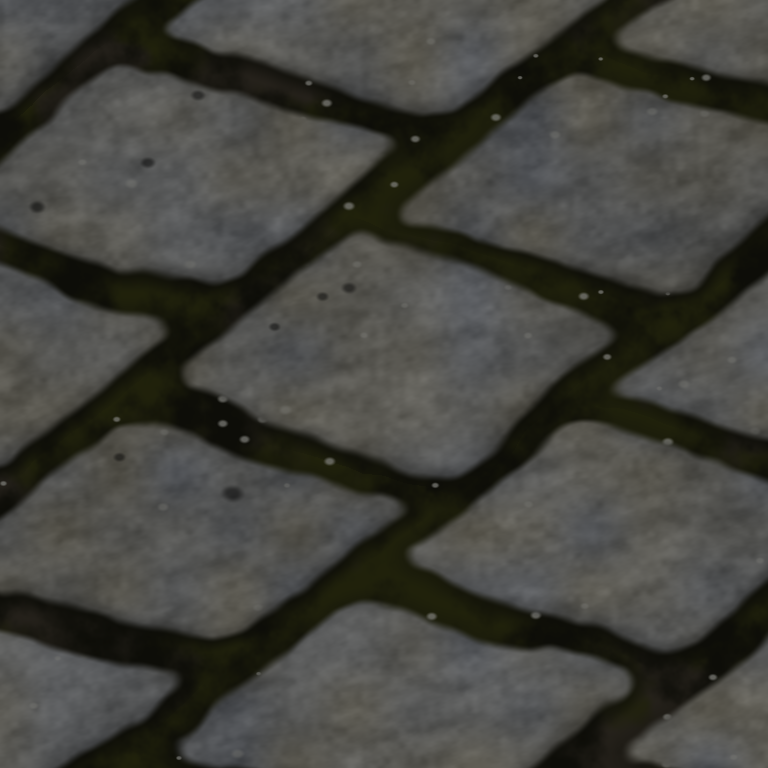
Reproduce this texture procedurally as a WebGL 1 fragment shader.

```glsl
precision highp float;
// Worn grey cobblestones in slanted, staggered rows with mossy, shadowed joints.

uniform vec2 u_resolution;

#define ROW_STEP vec2(0.293, 0.230)    // one stone along a row
#define CROSS_STEP vec2(0.434, -0.129) // one row across
#define ORIGIN vec2(0.521, 0.534)      // centre of the middle stone
#define STAGGER 0.458                  // shift of each row, in stones
#define JOINT 0.050                    // mean joint width
#define ROUNDING 0.028                 // corner radius
#define SOFTNESS 0.007                 // edge blur
#define WOBBLE 0.020                   // unevenness of the outlines
#define SKEW 0.16                      // variation of stone shape
#define GRAIN 0.17                     // contrast of the stone surface

const vec3 STONE = vec3(0.338, 0.338, 0.328);
const vec3 MOSS = vec3(0.125, 0.130, 0.045);
const vec3 SOIL = vec3(0.145, 0.130, 0.105);
const vec3 SHADOW = vec3(0.050, 0.050, 0.030);
const vec3 GRIT = vec3(0.480, 0.480, 0.460);

float hash(vec2 p) {
  vec3 h = fract(p.xyx * vec3(0.1031, 0.1030, 0.0973));
  h += dot(h, h.yzx + 33.33);
  return fract((h.x + h.y) * h.z);
}

float noise(vec2 p) {
  vec2 i = floor(p), f = fract(p);
  f = f * f * (3.0 - 2.0 * f);
  return mix(mix(hash(i), hash(i + vec2(1.0, 0.0)), f.x),
             mix(hash(i + vec2(0.0, 1.0)), hash(i + 1.0), f.x), f.y);
}

float fbm(vec2 p) {
  float sum = 0.0, amp = 0.533;
  for (int i = 0; i < 4; i++) {
    sum += amp * noise(p);
    p = mat2(1.6, 1.2, -1.2, 1.6) * p + 17.3;
    amp *= 0.5;
  }
  return sum;
}

float cross2(vec2 a, vec2 b) { return a.x * b.y - a.y * b.x; }

float roundedBox(vec2 p, vec2 halfSize, float radius) {
  vec2 d = abs(p) - halfSize + radius;
  return length(max(d, 0.0)) + min(max(d.x, d.y), 0.0) - radius;
}

// Soft dots scattered on a jittered grid; returns their coverage.
float specks(vec2 p, float cells, float density) {
  vec2 g = p * cells, id = floor(g);
  vec2 centre = 0.3 + 0.4 * vec2(hash(id + 3.1), hash(id + 57.7));
  float radius = 0.12 + 0.16 * hash(id + 91.3);
  float dist = length((fract(g) - centre) * vec2(0.8, 1.1));
  return step(1.0 - density, hash(id + 23.9)) * (1.0 - smoothstep(radius * 0.3, radius, dist));
}

void main() {
  float shortSide = min(u_resolution.x, u_resolution.y);
  vec2 p = gl_FragCoord.xy / shortSide;
  vec2 s = p + 20.0; // keeps noise coordinates positive
  float edge = max(SOFTNESS, 1.0 / shortSide);

  // Staggered slanted lattice, with bent joints
  vec2 bend = vec2(noise(s * 8.0), noise(s * 8.0 + 41.0)) - 0.5;
  vec2 chips = vec2(noise(s * 32.0), noise(s * 32.0 + 73.0)) - 0.5;
  vec2 rel = p - ORIGIN + WOBBLE * (bend + 0.4 * chips);
  float area = cross2(ROW_STEP, CROSS_STEP);
  vec2 grid = vec2(cross2(rel, CROSS_STEP), cross2(ROW_STEP, rel)) / area;
  float row = floor(grid.y + 0.5);
  grid.x += STAGGER * row;
  vec2 id = vec2(floor(grid.x + 0.5), row);
  vec2 key = id + 40.0;

  // Stone outline, measured in canvas units across its sides
  vec2 pitch = abs(area) / vec2(length(CROSS_STEP), length(ROW_STEP));
  vec2 q = (grid - id) * pitch;
  vec2 variation = vec2(hash(key), hash(key + 11.0)) - 0.5;
  q += q.yx * variation * SKEW;
  vec2 halfSize = 0.5 * (pitch - JOINT) + 0.008 * variation.yx;
  float d = roundedBox(q, halfSize, ROUNDING);
  float stoneMask = 1.0 - smoothstep(-edge, edge, d);

  // Weathered stone: broad stains, short streaks, fine grain
  float stains = fbm(s * 7.0 + 5.0 * hash(key + 5.0)) - 0.5;
  vec2 along = vec2(s.x + 0.25 * s.y, s.y - 0.25 * s.x);
  float streaks = fbm(along * vec2(24.0, 46.0)) - 0.5;
  float grain = noise(s * 105.0) - 0.5;
  vec3 stone = STONE + GRAIN * (0.45 * stains + 0.85 * streaks + 0.25 * grain);
  stone += 0.025 * (hash(key + 29.0) - 0.5);
  stone += vec3(0.018, 0.008, -0.018) * (2.0 * noise(s * 13.0 + 9.0) - 1.0);
  stone = mix(stone, GRIT, 0.4 * specks(s, 31.0, 0.05));
  stone *= 1.0 - 0.45 * specks(s + 6.3, 19.0, 0.03);
  float lowerSide = smoothstep(-0.06, 0.16, q.y - q.x);
  stone *= 1.0 - (0.08 + 0.14 * lowerSide) * smoothstep(-0.025, 0.0, d);

  // Joint filling: moss, bare soil, contact shadow and grit
  float patches = fbm(s * 9.0 + 31.0);
  float tufts = fbm(s * 30.0 + 7.0);
  vec3 joint = mix(MOSS, SOIL, smoothstep(0.48, 0.68, patches));
  joint = mix(SHADOW, joint, smoothstep(0.25, 0.72, 0.6 * tufts + 0.4 * noise(s * 11.0)));
  float contact = (0.25 + 0.55 * lowerSide) * (1.0 - smoothstep(0.0, 0.028, d));
  joint = mix(joint, SHADOW, contact);
  joint = mix(joint, GRIT, 0.75 * specks(s + 2.7, 36.0, 0.07));

  gl_FragColor = vec4(mix(joint, stone, stoneMask), 1.0);
}
```
